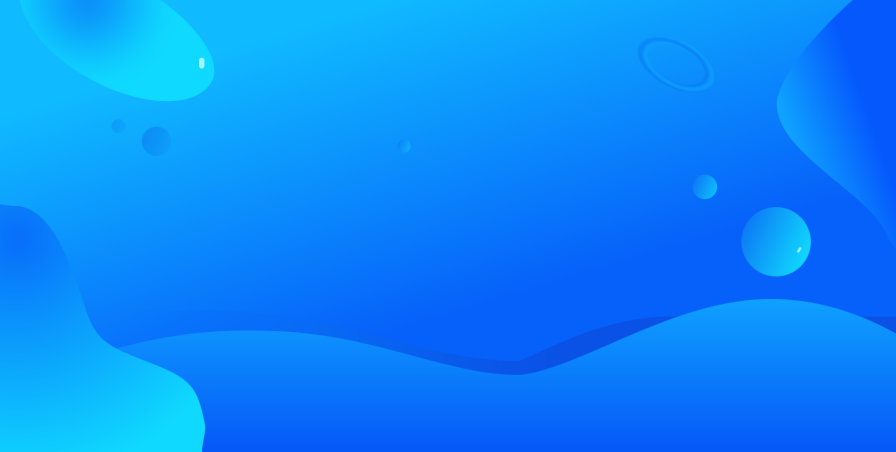
Reproduce this background procedurally as a Shadertoy shader.

```glsl
// Blue abstract background: flowing waves, liquid blobs, floating balls and a faint ring.

// Antialiased coverage of the region where d < 0.
float cover(float d) {
    return clamp(0.5 - d / max(fwidth(d), 1e-4), 0.0, 1.0);
}

// Smooth step from a to b, skewed by a power.
float ease(float a, float b, float x, float skew) {
    return smoothstep(0.0, 1.0, pow(clamp((x - a) / (b - a), 0.0, 1.0), skew));
}

vec2 rotate(vec2 p, float angle) {
    float c = cos(angle), s = sin(angle);
    return vec2(c * p.x + s * p.y, c * p.y - s * p.x);
}

float capsule(vec2 p, vec2 halfAxis, float radius) {
    float h = clamp(dot(p, halfAxis) / dot(halfAxis, halfAxis), -1.0, 1.0);
    return length(p - halfAxis * h) - radius;
}

// Heights of the two wave crests, measured downwards.
float frontWave(float x) {
    float left = max(210.0 - x, 0.0) / 105.0;
    float right = max(x - 660.0, 0.0) / 108.0;
    return 283.0 + 14.0 * left * left + 38.0 * ease(210.0, 443.0, x, 1.25)
         - 65.0 * ease(443.0, 660.0, x, 0.82) + 30.0 * right * right;
}

float backWave(float x) {
    return 266.0 + 43.0 * ease(180.0, 443.0, x, 1.1) - 38.0 * ease(443.0, 575.0, x, 0.64);
}

// Right edge of the lower left blob.
float lowerBlobEdge(float y) {
    float u = (y - 176.0) / 64.0;
    return 8.0 + 57.0 * pow(max(u, 0.0), 0.4) + 500.0 * min(u, 0.0)
         + 80.0 / (1.0 + exp((309.0 - y) / 8.5)) - 7.0 * smoothstep(362.0, 390.0, y);
}

// Left edge of the upper right blob.
float rightBlobEdge(float y) {
    return 665.0 + 65.0 * pow(max(88.0 - y, 0.0) / 88.0, 1.5)
         + 97.0 * ease(88.0, 212.0, y, 1.08) + 0.6 * max(y - 205.0, 0.0);
}

void mainImage(out vec4 fragColor, in vec2 fragCoord) {
    // Canvas units: 387 tall, y pointing down.
    vec2 p = vec2(fragCoord.x, iResolution.y - fragCoord.y) * 387.0 / iResolution.y;
    vec3 cyan = vec3(0.06, 0.85, 1.0);
    vec3 sky = vec3(0.06, 0.73, 1.0);
    vec3 royal = vec3(0.025, 0.38, 0.98);

    // Diagonal backdrop
    vec3 color = mix(sky, royal, clamp((p.y + 0.3 * p.x - 100.0) / 285.0, 0.0, 1.0));

    // Faint tilted ring, shaded like a glass tube
    vec2 q = rotate(p - vec2(579.0, 55.0), 0.47);
    float tube = (length(q / vec2(36.5, 20.0)) - 0.86) / 0.14;
    float shine = 0.5 + 0.5 * sin(3.0 * tube + atan(q.y, q.x) + 0.6);
    color = mix(color, mix(vec3(0.03, 0.47, 0.96), vec3(0.05, 0.65, 1.0), shine),
                0.55 * cover(abs(tube) - 1.0));

    // Upper right blob
    float slant = (p.x - 0.35 * (p.y - 90.0) - 666.0) / 74.0;
    color = mix(color, mix(vec3(0.06, 0.64, 1.0), vec3(0.02, 0.35, 0.99), clamp(slant, 0.0, 1.0)),
                cover(rightBlobEdge(p.y) - p.x));

    // Upper left egg with a glint
    q = rotate(p - vec2(98.0, 22.0), 0.5236);
    vec2 radii = vec2(q.x < 0.0 ? 90.0 : 96.0, q.y < 0.0 ? 40.0 : 50.0);
    vec3 eggColor = mix(vec3(0.04, 0.56, 0.98), cyan,
                        smoothstep(-0.1, 1.0, length(p - vec2(75.0, 0.0)) / 82.0));
    color = mix(color, eggColor, cover(length(q / radii) - 1.0));
    color = mix(color, vec3(0.65, 0.96, 1.0),
                cover(capsule(p - vec2(172.7, 54.0), vec2(0.0, 2.3), 2.3)));

    // Floating balls: centre, radius, opacity
    vec4 balls[5] = vec4[5](
        vec4(101.5, 108.0, 6.0, 0.4), vec4(134.0, 121.0, 12.5, 0.7),
        vec4(346.0, 125.0, 5.5, 0.75), vec4(603.5, 160.0, 10.5, 0.9),
        vec4(664.5, 207.0, 29.7, 1.0));
    for (int i = 0; i < 5; i++) {
        vec4 ball = balls[i];
        vec2 d = (p - ball.xy) / ball.z;
        float light = clamp(0.5 + 0.45 * d.x + 0.2 * d.y, 0.0, 1.0);
        vec3 tint = mix(vec3(0.05, 0.48, 0.96), mix(sky, cyan, ball.z / 30.0), light);
        // Balls on the bright side sit in shade
        tint = mix(vec3(0.04, 0.51, 0.95), tint, smoothstep(100.0, 420.0, p.x) * 0.65 + 0.35);
        color = mix(color, tint, ball.w * cover(length(d) - 1.0));
    }
    color = mix(color, vec3(0.65, 0.96, 1.0),
                cover(capsule(p - vec2(684.3, 214.0), vec2(0.8, -1.2), 1.0)));

    // Back wave, fading out to the left
    vec3 shade = mix(vec3(0.03, 0.43, 0.97), vec3(0.04, 0.32, 0.90), smoothstep(200.0, 500.0, p.x));
    color = mix(color, shade, smoothstep(90.0, 300.0, p.x) * cover(backWave(p.x) - p.y));

    // Front wave
    vec3 water = mix(vec3(0.06, 0.63, 1.0), vec3(0.02, 0.35, 0.97),
                     clamp((p.y - 256.0) / 128.0, 0.0, 1.0));
    color = mix(color, water, cover(frontWave(p.x) - p.y));

    // Lower left blob
    float glow = clamp((length(p - vec2(15.0, 205.0)) - 5.0) / 200.0, 0.0, 1.0);
    color = mix(color, mix(vec3(0.03, 0.44, 0.98), cyan, glow), cover(p.x - lowerBlobEdge(p.y)));

    fragColor = vec4(color, 1.0);
}
```
